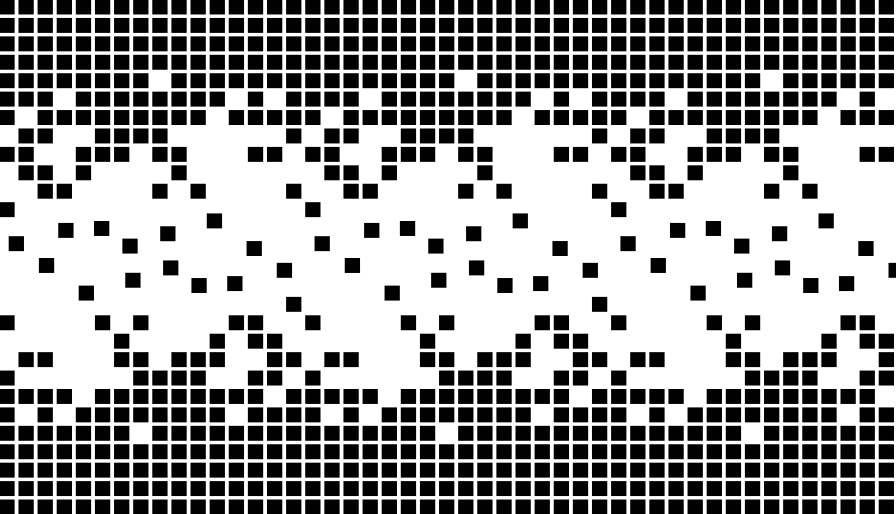
Reproduce this background procedurally as a WebGL 1 fragment shader.

```glsl
precision highp float;
// Black square mosaic dissolving from both edges into loose squares on white.

uniform vec2 u_resolution;

const vec3 PAPER = vec3(1.0);
const vec3 INK = vec3(0.005);
const vec2 GRID = vec2(46.87, 27.9);      // cells across the canvas
const vec2 GRID_SHIFT = vec2(0.134, 0.12); // how far the grid is cut at the edges
const vec2 HALF_SIZE = vec2(0.4, 0.406);  // half a square, in cells
const float PERIOD = 16.0;                // columns before the pattern repeats
const float SOLID_ROWS = 4.0;             // rows without holes
const float LAST_ROW = 11.0;              // last row that keeps to the grid
const float FALLOFF = 0.107;              // share of squares lost per row
const vec2 GAP_START = vec2(11.0, 6.0);   // column and row where the notch opens
const int LOOSE_COUNT = 7;
const vec2 LOOSE_START = vec2(0.988, 12.87);
const float LOOSE_STEP = 2.074;
const float LOOSE_WAVE = 2.0944;

float hash(vec2 p) {
  return fract(sin(dot(p, vec2(12.9898, 78.233))) * 43758.5);
}

// Antialiased square around the origin
float square(vec2 d, vec2 pixel) {
  vec2 edge = clamp((HALF_SIZE - abs(d)) / pixel + 0.5, 0.0, 1.0);
  return edge.x * edge.y;
}

// Whether a grid cell still holds its square
float isFilled(vec2 cell) {
  float depth = max(cell.y - SOLID_ROWS + 1.0, 0.0);
  float kept = step(hash(cell), 1.0 - FALLOFF * depth);
  float gapEnd = GAP_START.x + max(cell.y - GAP_START.y - 1.0, 0.0);
  float gap = step(GAP_START.y, cell.y) * step(GAP_START.x, cell.x)
            * step(cell.x, gapEnd);
  return kept * (1.0 - gap) * step(cell.y, LAST_ROW);
}

// Centre of a loose square, drifting in waves along the band
vec2 looseCentre(float i) {
  float fade = 1.0 - pow(i / float(LOOSE_COUNT - 1), 3.0);
  float angle = LOOSE_WAVE * i;
  vec2 drift = vec2(0.549 * sin(1.25 * i) * fade,
                    (0.476 + 0.044 * i) * cos(angle) + 0.019 * i * i * sin(angle));
  return LOOSE_START + vec2(LOOSE_STEP * i, 0.0) + drift;
}

void main() {
  vec2 uv = gl_FragCoord.xy / u_resolution;
  vec2 pixel = GRID / u_resolution;

  // Rows count down from the top; the lower half is the upper one turned around
  vec2 p = vec2(uv.x, 1.0 - uv.y) * GRID;
  p.x += GRID_SHIFT.x;
  if (uv.y < 0.5) p = vec2(PERIOD - p.x, GRID.y - p.y);
  p.y += GRID_SHIFT.y;
  p.x = mod(p.x, PERIOD);

  // Squares on the grid
  vec2 cell = floor(p);
  float ink = isFilled(cell) * square(p - cell - 0.5, pixel);

  // Loose squares
  for (int i = 0; i < LOOSE_COUNT; i++) {
    vec2 d = p - looseCentre(float(i));
    d.x = mod(d.x + 0.5 * PERIOD, PERIOD) - 0.5 * PERIOD;
    ink = max(ink, square(d, pixel));
  }

  gl_FragColor = vec4(mix(PAPER, INK, ink), 1.0);
}
```
